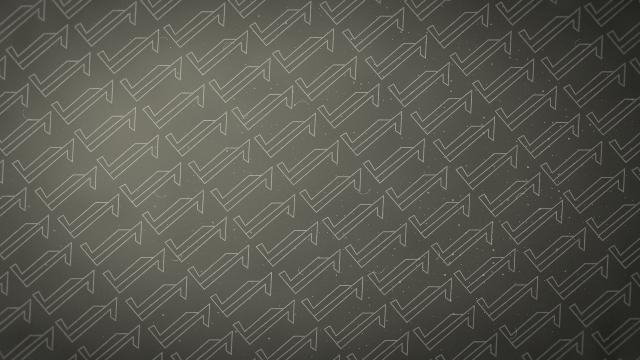
This pattern is drawn by a WebGL 2 fragment shader. Its source:

```glsl
#version 300 es
precision highp float;
// Slanted columns of thin outlined tick-and-arrow marks on a dim olive-grey wall.
// Each mark is one polyline repeated on a skewed lattice whose columns slip slightly;
// a soft glow, vignette, worn lines, dust and fibres go on top. Units: 1% of height.

#define COLUMN_STEP vec2(24.65, -0.35)
#define ROW_STEP vec2(6.30, -7.64)
#define ORIGIN vec2(39.5, 69.9)
#define COLUMN_SLIP 0.10
#define LINE_HALF 0.13
#define LINE_COLOR vec3(0.74, 0.74, 0.70)
#define WALL_LIGHT vec3(0.475, 0.470, 0.420)
#define WALL_DARK vec3(0.180, 0.178, 0.163)
#define DUST_COLOR vec3(0.70, 0.69, 0.65)
#define DUST_CELL 2.3
#define FIBRE_CELL 19.0
#define VIGNETTE 0.45

uniform vec2 u_resolution;
out vec4 fragColor;

const float TAU = 6.283185;
const vec2 MARK_CENTER = vec2(8.5, 0.75);
const int MARK_POINTS = 11;
const vec2 MARK[MARK_POINTS] = vec2[](
  vec2(13.9, 4.5), vec2(10.6, 4.5), vec2(3.24, -1.85), vec2(1.54, 0.93),
  vec2(0.0, 0.0), vec2(4.6, -5.4), vec2(15.3, 3.7), vec2(15.3, 1.5),
  vec2(16.7, 0.5), vec2(17.0, 6.9), vec2(3.4, -4.1));

float hash(vec2 p) {
  vec3 q = fract(p.xyx * 0.1031);
  q += dot(q, q.yzx + 33.33);
  return fract((q.x + q.y) * q.z);
}

float noise(vec2 p) {
  vec2 i = floor(p), f = fract(p);
  f = f * f * (3.0 - 2.0 * f);
  return mix(mix(hash(i), hash(i + vec2(1, 0)), f.x),
             mix(hash(i + vec2(0, 1)), hash(i + vec2(1, 1)), f.x), f.y);
}

float segmentDistance(vec2 p, vec2 a, vec2 b) {
  vec2 pa = p - a, ba = b - a;
  return length(pa - ba * clamp(dot(pa, ba) / dot(ba, ba), 0.0, 1.0));
}

float markDistance(vec2 p) {
  float d = 1e3;
  for (int i = 1; i < MARK_POINTS; i++)
    d = min(d, segmentDistance(p, MARK[i - 1], MARK[i]));
  return d;
}

// Distance to the nearest mark among the neighbouring lattice places.
float latticeDistance(vec2 p) {
  vec2 cell = inverse(mat2(COLUMN_STEP, ROW_STEP)) * (p - ORIGIN - MARK_CENTER);
  vec2 nearest = floor(cell + 0.5);
  float d = 1e3;
  for (int c = -1; c <= 1; c++)
    for (int r = -1; r <= 1; r++) {
      vec2 id = nearest + vec2(c, r);
      float slip = COLUMN_SLIP * cos(TAU * (id.x + 2.0) / 2.5);
      vec2 place = ORIGIN + id.x * COLUMN_STEP + (id.y + slip) * ROW_STEP;
      d = min(d, markDistance(p - place));
    }
  return d;
}

float stroke(float d, float halfWidth, float soft) {
  return 1.0 - smoothstep(max(halfWidth - soft, 0.0), halfWidth + soft, d);
}

// One speck per cell, most of them tiny or missing.
float dust(vec2 p, float density, float soft) {
  vec2 id = floor(p / DUST_CELL);
  vec2 spot = 0.2 + 0.6 * vec2(hash(id + 11.0), hash(id + 47.0));
  vec2 q = p - (id + spot) * DUST_CELL;
  q.x += q.y * (hash(id + 5.0) - 0.5);
  float size = 0.05 + 0.22 * pow(hash(id + 83.0), 4.0);
  return step(hash(id + 29.0), density) * stroke(length(q), size, soft)
       * (0.35 + 0.65 * hash(id + 61.0));
}

// A short curled hair in some of the large cells.
float fibre(vec2 p, float soft) {
  vec2 id = floor(p / FIBRE_CELL);
  vec2 q = p - (id + 0.3 + 0.4 * vec2(hash(id + 7.0), hash(id + 19.0))) * FIBRE_CELL;
  float turn = TAU * hash(id + 31.0), radius = 0.7 + 1.5 * hash(id + 43.0);
  float along = dot(normalize(q + 1e-4), vec2(cos(turn), sin(turn)));
  return step(hash(id + 59.0), 0.3) * smoothstep(0.3, 0.6, along)
       * stroke(abs(length(q) - radius), 0.05, soft);
}

void main() {
  float pixel = 100.0 / u_resolution.y;
  vec2 p = gl_FragCoord.xy * pixel;
  vec2 uv = gl_FragCoord.xy / u_resolution;

  // Wall: glow at upper left, darkened rim, faint mottling
  vec2 g = (uv - vec2(0.20, 0.72)) * vec2(1.6, 1.25);
  float glow = exp(-dot(g, g));
  float rim = smoothstep(0.5, 1.2, length((uv - 0.5) * vec2(1.7, 1.6)));
  vec3 color = mix(WALL_DARK, WALL_LIGHT, glow) * (1.0 - VIGNETTE * rim);
  color *= 0.97 + 0.06 * noise(p * 0.12);
  color += 0.04 * rim * rim * noise(p * 0.16 + 40.0);

  // Outlined marks: worn, dim at the right, soft in the corners
  float soft = 0.5 * pixel + 0.3 * rim * rim;
  float wear = 0.72 + 0.28 * noise(p * 1.7);
  float strength = wear * mix(0.5, 0.85, glow) * (1.0 - 0.65 * rim);
  color = mix(color, LINE_COLOR, strength * stroke(latticeDistance(p), LINE_HALF, soft));

  // Dust and fibres, thicker toward the middle and right
  float density = (0.08 + 0.45 * smoothstep(0.1, 0.65, uv.x)) * (1.0 - rim);
  float debris = max(dust(p, density, 0.5 * pixel), 0.6 * fibre(p, 0.5 * pixel));
  color = mix(color, DUST_COLOR, 0.75 * debris * (1.0 - 0.7 * rim));

  // Fine grain
  color += 0.012 * (hash(floor(p * 3.0) + 101.0) - 0.5);
  fragColor = vec4(color, 1.0);
}
```
